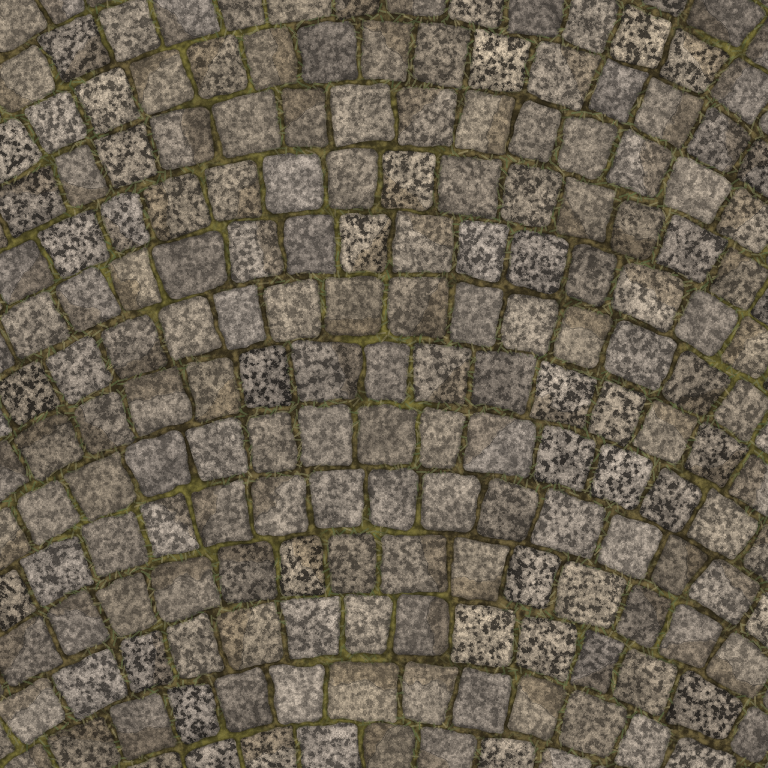
A three.js fragment shader for this texture:

```glsl
// Worn cobblestones laid in twelve arched rows, with soil, moss and grass in the joints.
// Each row is a circular arc; polar coordinates give every stone its own local frame,
// and the nearest of the neighbouring rounded boxes is shaded with value noise.
varying vec2 vUv;

const float ROWS = 12.0;     // rows up the canvas
const float COLS = 13.2;     // stones per unit of arc length
const float RADIUS = 0.93;   // arc radius
const float APEX = 0.485;    // x of the arch crown
const float PHASE = 0.22;    // vertical shift, in rows
const float HALF_GAP = 0.0034;

const vec3 STONE_DARK = vec3(0.38, 0.355, 0.325);
const vec3 STONE_LIGHT = vec3(0.51, 0.48, 0.44);
const vec3 SOIL_DARK = vec3(0.17, 0.14, 0.10);
const vec3 SOIL_LIGHT = vec3(0.42, 0.36, 0.25);
const vec3 MOSS = vec3(0.41, 0.39, 0.19);
const vec3 GRASS_GREEN = vec3(0.33, 0.38, 0.24);
const vec3 GRASS_STRAW = vec3(0.52, 0.48, 0.35);

float hash(vec2 p) {
  vec3 q = fract(p.xyx * 0.1031);
  q += dot(q, q.yzx + 33.33);
  return fract((q.x + q.y) * q.z);
}

float noise(vec2 p) {
  vec2 i = floor(p), f = fract(p);
  f = f * f * (3.0 - 2.0 * f);
  return mix(mix(hash(i), hash(i + vec2(1.0, 0.0)), f.x),
             mix(hash(i + vec2(0.0, 1.0)), hash(i + 1.0), f.x), f.y);
}

// Octaves are turned so that no lattice shows
float fbm(vec2 p) {
  float sum = 0.0, amp = 0.533;
  for (int i = 0; i < 4; i++) {
    sum += amp * noise(p);
    p = mat2(1.6, 1.2, -1.2, 1.6) * p + 17.3;
    amp *= 0.5;
  }
  return sum;
}

vec2 direction(float angle) { return vec2(cos(angle), sin(angle)); }

float roundBox(vec2 p, vec2 halfSize, float radius) {
  vec2 e = abs(p) - halfSize + radius;
  return length(max(e, 0.0)) + min(max(e.x, e.y), 0.0) - radius;
}

// Irregular seam between two stones of a row
float seam(float col, float row) { return col + 0.32 * (hash(vec2(col, row) + 7.0) - 0.5); }

// Signed distance to one stone; also gives its id and local position
float stone(vec2 p, float row, float offset, out vec2 id, out vec2 q) {
  vec2 d = p - vec2(APEX, (row + PHASE) / ROWS - RADIUS);
  float theta = atan(d.x, d.y);
  float s = theta * RADIUS * COLS + hash(vec2(row, 91.0));
  float col = floor(s) + offset;
  float left = seam(col, row), right = seam(col + 1.0, row);
  id = vec2(col, row);
  q = vec2((s - 0.5 * (left + right)) / COLS, length(d) - RADIUS);
  q.y += 0.005 * (hash(id + 3.0) - 0.5);
  vec2 turn = direction(0.12 * (hash(id + 11.0) - 0.5));
  q = vec2(turn.x * q.x - turn.y * q.y, turn.y * q.x + turn.x * q.y);
  vec2 halfSize = 0.5 * vec2((right - left) / COLS, cos(theta) / ROWS) - HALF_GAP;
  halfSize += 0.14 * q.yx * (vec2(hash(id + 23.0), hash(id + 25.0)) - 0.5);
  return roundBox(q, halfSize, mix(0.004, 0.012, hash(id + 29.0)));
}

// Scattered blades: coverage and a random tint
vec2 grass(vec2 p, float density) {
  vec2 g = p * density, best = vec2(0.0);
  for (int y = -1; y <= 1; y++) for (int x = -1; x <= 1; x++) {
    vec2 c = floor(g) + vec2(float(x), float(y));
    vec2 r = g - c - vec2(hash(c), hash(c + 17.0));
    vec2 dir = direction(6.2832 * hash(c + 31.0));
    float along = clamp(dot(r, dir), -0.6, 0.6);
    float cover = 1.0 - smoothstep(0.05, 0.19, length(r - dir * along));
    if (cover > best.x) best = vec2(cover, hash(c + 43.0));
  }
  return best;
}

vec3 stoneColor(vec2 p, vec2 q, vec2 id, float d) {
  float rough = hash(id + 37.0), mottle = fbm(p * 30.0 + id * 3.0);
  rough *= rough;
  vec3 color = mix(STONE_DARK, STONE_LIGHT, 0.1 + 0.9 * hash(id + 41.0));
  color *= mix(vec3(1.03, 1.0, 0.94), vec3(1.0, 0.99, 1.0), hash(id + 47.0));
  color *= 0.80 + 0.46 * mottle;
  // Broken facet with a thin crack along its rim
  float facet = dot(q, direction(6.2832 * hash(id + 53.0))) - 0.010 + 0.035 * (mottle - 0.5);
  float broken = step(0.45, hash(id + 59.0));
  color *= mix(vec3(1.0), vec3(0.88, 0.86, 0.82), broken * smoothstep(-0.001, 0.003, facet));
  color *= 1.0 - 0.25 * broken * (1.0 - smoothstep(0.0, 0.0016, abs(facet)));
  // Fine pits and pale grains
  float grain = fbm(mat2(0.8, 0.6, -0.6, 0.8) * p * 190.0);
  color *= 1.0 - (0.22 + 0.38 * rough) * smoothstep(0.50, 0.68, grain);
  color *= 1.0 + (0.20 + 0.14 * rough) * smoothstep(0.48, 0.30, grain);
  color *= 0.90 + 0.20 * hash(floor(p * 512.0));
  // Worn shoulders, lit slightly from above
  color *= mix(0.72, 1.05, smoothstep(0.001, -0.007, d));
  return color * (1.0 + 1.2 * q.y);
}

void main() {
  vec2 p = vUv;
  vec2 warped = p + 0.009 * (vec2(fbm(p * 38.0), fbm(p * 38.0 + 71.0)) - 0.5);
  float dx = warped.x - APEX;
  float row = floor((warped.y + RADIUS - sqrt(RADIUS * RADIUS - dx * dx)) * ROWS - PHASE + 0.5);

  // Nearest stone
  float d = 1.0;
  vec2 id = vec2(0.0), q = vec2(0.0), testId, testQ;
  for (int j = -1; j <= 1; j++) for (int i = -1; i <= 1; i++) {
    float test = stone(warped, row + float(j), float(i), testId, testQ);
    if (test < d) { d = test; id = testId; q = testQ; }
  }

  // Soil and moss
  float crumbs = fbm(p * 150.0 + 31.0);
  vec3 color = mix(SOIL_DARK, SOIL_LIGHT, smoothstep(0.25, 0.8, crumbs));
  float moss = smoothstep(0.52, 0.70, fbm(p * 6.0 + 2.0));
  color = mix(color, MOSS * (0.5 + 0.9 * crumbs), 0.2 + 0.6 * moss);
  color *= mix(0.72, 1.0, smoothstep(0.0, 0.003, d));

  // Stones, then blades that spill over their edges
  color = mix(color, stoneColor(p, q, id, d), smoothstep(0.001, -0.001, d));
  vec2 blade = grass(p, 105.0);
  float growth = smoothstep(-0.004, 0.001, d) * smoothstep(0.2, 0.55, noise(p * 13.0 + 9.0));
  vec3 bladeColor = mix(GRASS_GREEN, GRASS_STRAW, blade.y) * (0.65 + 0.6 * crumbs);
  color = mix(color, bladeColor, 0.8 * blade.x * growth);
  gl_FragColor = vec4(color, 1.0);
}
```
